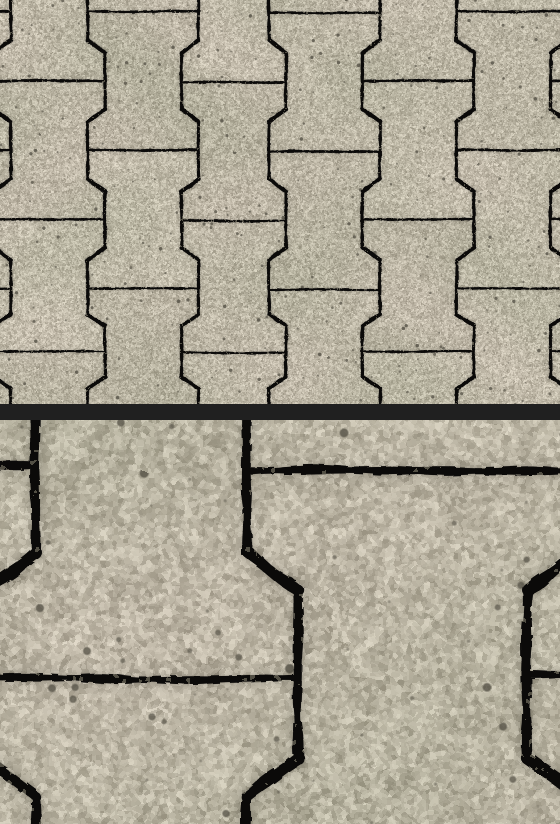
Top, the full canvas; bottom, a detail of the centre.
Reproduce this texture procedurally as a Shadertoy shader.

```glsl
// Interlocking concrete pavers: columns of bone-shaped stones, every other column
// shifted by half a stone. Joints are distances to a folded zigzag and to straight
// cross lines; the sandy surface is built from cellular noise and layered sines.

#define SPAN 768.0                    // design units across the canvas
#define PITCH 129.0                   // column spacing
#define HALF_ROW 95.0                 // half the stone length
#define ORIGIN vec2(3.0, 16.0)        // first seam and first cross joint, from top left
#define BULGE 12.0                    // sideways swing of a seam
#define SEAM_WIDTH 2.2                // half width of the zigzag joints
#define CROSS_WIDTH 1.75              // half width of the straight joints
#define GRAIN 0.135                   // contrast of the sand grains
#define PIT_SHARE 0.22                // share of noise cells that hold a pit
#define STONE vec3(0.737, 0.714, 0.645)
#define JOINT vec3(0.045, 0.040, 0.036)
#define SOIL vec3(0.46, 0.44, 0.38)

vec2 hash2(vec2 p) {
    vec3 q = fract(p.xyx * vec3(0.1031, 0.1030, 0.0973));
    q += dot(q, q.yzx + 33.33);
    return fract((q.xx + q.yz) * q.zy);
}

// Cellular noise: distance to the nearest point, and two random values of its cell.
vec3 cellular(vec2 p) {
    vec2 base = floor(p);
    vec3 nearest = vec3(9.0, 0.0, 0.0);
    for (int j = -1; j <= 1; j++)
    for (int i = -1; i <= 1; i++) {
        vec2 cell = base + vec2(i, j);
        float d = length(cell + hash2(cell) - p);
        if (d < nearest.x) nearest = vec3(d, hash2(cell + 71.7));
    }
    return nearest;
}

float segment(vec2 p, vec2 a, vec2 b) {
    vec2 ab = b - a;
    return length(p - a - ab * clamp(dot(p - a, ab) / dot(ab, ab), 0.0, 1.0));
}

// Vertical distance to the nearest cross joint of a column.
float crossDistance(float column, float y) {
    return abs(mod(y - HALF_ROW * column, 2.0 * HALF_ROW) - HALF_ROW);
}

// Layered sines in about -1..1 for slow variation.
float drift(vec2 p) {
    return 0.5 * sin(p.x + 1.7 * sin(p.y * 0.8 + 1.0))
         + 0.5 * sin(p.y * 1.3 - 1.4 * sin(p.x * 0.7 + 2.0));
}

void mainImage(out vec4 fragColor, in vec2 fragCoord) {
    float pixel = SPAN / iResolution.x;
    vec2 pos = vec2(fragCoord.x, iResolution.y - fragCoord.y) * pixel;

    // Uneven laying: one narrow column, shorter stones toward the bottom.
    vec2 p = pos;
    p.x += 0.084 * clamp(pos.x - 261.0, 0.0, 119.0);
    p.y += 0.1 * max(pos.y - 392.0, 0.0);
    p -= ORIGIN;
    p += 0.7 * vec2(drift(pos.yx * 0.07), drift(pos * 0.05));

    // Zigzag seam, folded at the cross joints.
    float seam = floor(p.x / PITCH + 0.5);
    vec2 local = vec2(p.x - seam * PITCH, crossDistance(seam - 1.0, p.y));
    float bendStart = 0.41 * HALF_ROW, bendEnd = 0.59 * HALF_ROW;
    vec2 upper = vec2(BULGE, bendStart), lower = vec2(-BULGE, bendEnd);
    float bend = segment(local, upper, lower) - 0.5;
    float straight = min(segment(local, vec2(BULGE, 0.0), upper),
                         segment(local, lower, vec2(-BULGE, HALF_ROW)));
    float seamGap = min(bend, straight) - SEAM_WIDTH;

    // Stone index and its cross joint.
    float seamX = mix(BULGE, -BULGE, clamp((local.y - bendStart) / (bendEnd - bendStart), 0.0, 1.0));
    float column = local.x < seamX ? seam - 1.0 : seam;
    float rowY = p.y - 2.0 * step(abs(column - 2.5), 0.6);
    float row = floor((rowY - HALF_ROW * (column + 1.0)) / (2.0 * HALF_ROW));
    float crossGap = crossDistance(column, rowY) - CROSS_WIDTH;

    // Sand grains, stone tone and pale bloom.
    vec3 coarse = cellular(pos / 3.4);
    vec3 fine = cellular(pos / 1.9 + 40.0);
    float tone = GRAIN * (coarse.y + fine.y - 1.0);
    tone += 0.03 * (hash2(vec2(column, row) + 15.0).x - 0.5);
    float bloom = drift(pos * 0.022 + 0.6);
    tone += 0.014 * bloom + 0.008 * drift(pos * 0.09);
    vec3 color = STONE + tone + vec3(0.008, 0.0, 0.006) * bloom;

    // Scattered pits of varied size and depth.
    vec3 pit = cellular(pos / 14.0 + 9.0);
    float pitRadius = mix(0.7, 2.3, pit.z * pit.z);
    float pitMask = 1.0 - smoothstep(-0.7, 0.8 * pixel, pit.x * 14.0 - pitRadius);
    color = mix(color, SOIL * 0.75, pitMask * step(pit.y, PIT_SHARE) * (0.35 + 0.5 * pit.z));

    // Joints with crumbled edges, a soft dirty rim and a few crumbs inside.
    float wear = 0.45 * drift(pos * 0.19) + 0.9 * (coarse.z - 0.5);
    float gap = min(seamGap, crossGap) - wear;
    color *= 1.0 - 0.12 * exp(-max(gap, 0.0) / 2.2);
    vec3 filling = mix(JOINT, SOIL * 0.7, step(0.92, fine.z) * step(0.4, coarse.y));
    color = mix(filling, color, smoothstep(-0.6 * pixel, 0.6 * pixel, gap));

    fragColor = vec4(clamp(color, 0.0, 1.0), 1.0);
}
```
